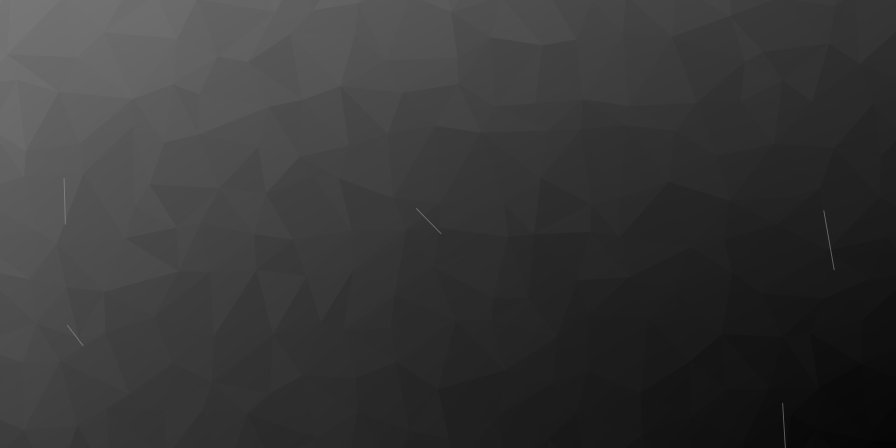
Reproduce this background procedurally as a Shadertoy shader.

```glsl
const float CELL_SIZE = 0.105;     // mesh spacing, in canvas heights
const float JITTER = 0.72;         // vertex scatter, in cells
const float FACET_FLATNESS = 0.6;  // 0 smooth gradient, 1 flat facets
const float FACET_CONTRAST = 0.022;
const float TOP_LEFT = 0.47;
const float TOP_RIGHT = 0.20;
const float BOTTOM_LEFT = 0.24;
const float BOTTOM_RIGHT = 0.015;
const float CENTRE_SAG = 0.03;     // darkening of the middle
const float CRACK_HALF_WIDTH = 0.001;
const float CRACK_STRENGTH = 0.6;
const float CRACK_GREY = 0.6;

// Crack end points (start, end), in canvas heights
const vec4 CRACKS[5] = vec4[5](
    vec4(0.143, 0.602, 0.146, 0.500),
    vec4(0.151, 0.273, 0.185, 0.229),
    vec4(0.930, 0.534, 0.984, 0.479),
    vec4(1.839, 0.529, 1.862, 0.398),
    vec4(1.747, 0.099, 1.753, 0.000));

vec2 hash22(vec2 p) {
    vec3 q = fract(p.xyx * vec3(0.1031, 0.1030, 0.0973));
    q += dot(q, q.yzx + 33.33);
    return fract((q.xx + q.yz) * q.zy);
}

vec2 meshVertex(vec2 cell) {
    return (cell + 0.5 + JITTER * (hash22(cell + 71.0) - 0.5)) * CELL_SIZE;
}

float gradientGrey(vec2 p, float aspect) {
    vec2 uv = clamp(p / vec2(aspect, 1.0), 0.0, 1.0);
    float bottom = mix(BOTTOM_LEFT, BOTTOM_RIGHT, uv.x);
    float top = mix(TOP_LEFT, TOP_RIGHT, uv.x);
    vec2 bump = 4.0 * uv * (1.0 - uv);
    return mix(bottom, top, uv.y) - CENTRE_SAG * bump.x * bump.y;
}

// Signed distance to the line a-b, positive on its left
float leftOf(vec2 p, vec2 a, vec2 b) {
    vec2 edge = normalize(b - a);
    return edge.x * (p.y - a.y) - edge.y * (p.x - a.x);
}

float segmentDistance(vec2 p, vec2 a, vec2 b) {
    vec2 ab = b - a;
    float t = clamp(dot(p - a, ab) / dot(ab, ab), 0.0, 1.0);
    return length(p - a - ab * t);
}

// Facet grey times coverage, and coverage, of a counter-clockwise triangle
vec2 facet(vec2 p, vec2 a, vec2 b, vec2 c, float pixel, float aspect) {
    float inside = min(leftOf(p, a, b), min(leftOf(p, b, c), leftOf(p, c, a)));
    float coverage = clamp(inside / pixel + 0.5, 0.0, 1.0);
    vec2 middle = (a + b + c) / 3.0;
    float grey = gradientGrey(mix(p, middle, FACET_FLATNESS), aspect);
    float tint = hash22(floor(middle * 400.0) + 19.0).x - 0.5;
    grey += FACET_CONTRAST * tint * (0.4 + 2.0 * grey);
    return vec2(grey, 1.0) * coverage;
}

void mainImage(out vec4 fragColor, in vec2 fragCoord) {
    vec2 p = fragCoord / iResolution.y;
    float aspect = iResolution.x / iResolution.y;
    float pixel = 1.0 / iResolution.y;

    // Jittered mesh, each quad split along its shorter diagonal
    vec2 home = floor(p / CELL_SIZE - 0.5);
    vec2 total = vec2(0.0);
    for (int y = -1; y <= 1; y++) {
        for (int x = -1; x <= 1; x++) {
            vec2 cell = home + vec2(x, y);
            vec2 a = meshVertex(cell);
            vec2 b = meshVertex(cell + vec2(1.0, 0.0));
            vec2 c = meshVertex(cell + vec2(1.0, 1.0));
            vec2 d = meshVertex(cell + vec2(0.0, 1.0));
            if (distance(a, c) < distance(b, d)) {
                total += facet(p, a, b, c, pixel, aspect);
                total += facet(p, a, c, d, pixel, aspect);
            } else {
                total += facet(p, a, b, d, pixel, aspect);
                total += facet(p, b, c, d, pixel, aspect);
            }
        }
    }
    float grey = total.y > 0.01 ? total.x / total.y : gradientGrey(p, aspect);

    // Pale hairline cracks
    for (int i = 0; i < 5; i++) {
        float gap = segmentDistance(p, CRACKS[i].xy, CRACKS[i].zw);
        float coverage = clamp((CRACK_HALF_WIDTH - gap) / pixel + 0.5, 0.0, 1.0);
        grey = mix(grey, CRACK_GREY, CRACK_STRENGTH * coverage);
    }

    fragColor = vec4(vec3(clamp(grey, 0.0, 1.0)), 1.0);
}
```
